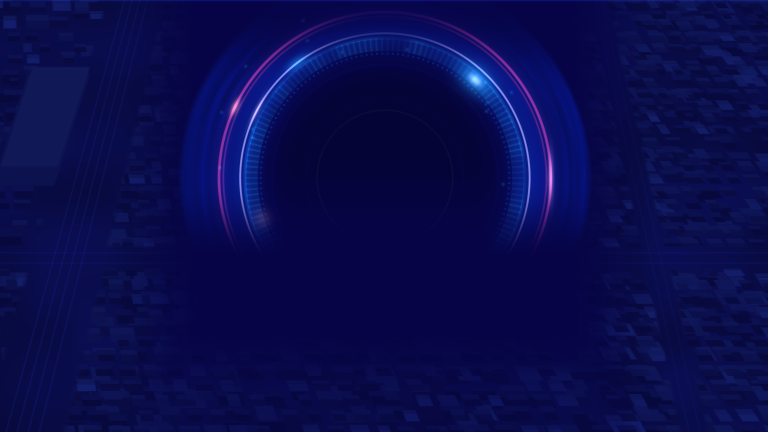
Give the GLSL for this background, as a WebGL 1 fragment shader.

```glsl
precision highp float;
uniform vec2 u_resolution;

// Lengths are in canvas heights
const vec2 CENTER = vec2(0.891, 0.588);
const float HALO_R = 0.477;
const float RED_R = 0.384;
const float WHITE_R = 0.335;
const float TICK_R = 0.309;
const float CORE_R = 0.157;
const float TICKS = 150.0;
const float HORIZON = 3.2;
const float LEFT_ROAD = -0.262;
const float RIGHT_ROAD = 0.224;
const float CROSS_ROAD = 0.403;
const vec2 BLOCK = vec2(0.022, 0.014);

const vec3 NAVY = vec3(0.024, 0.016, 0.275);
const vec3 CORE = vec3(0.018, 0.016, 0.215);
const vec3 GROUND = vec3(0.036, 0.046, 0.285);
const vec3 ROOF = vec3(0.070, 0.112, 0.380);
const vec3 WALL = vec3(0.028, 0.034, 0.235);
const vec3 ROYAL = vec3(0.025, 0.085, 0.540);
const vec3 CYAN = vec3(0.060, 0.400, 0.560);
const vec3 MAGENTA = vec3(0.600, 0.150, 0.300);
const vec3 LAVENDER = vec3(0.620, 0.520, 0.620);
const vec3 AMBER = vec3(0.560, 0.380, 0.300);

float hash(vec2 p) {
  return fract(sin(dot(p, vec2(127.1, 311.7))) * 43758.5453);
}

float noise(vec2 p) {
  vec2 i = floor(p), f = fract(p);
  f = f * f * (3.0 - 2.0 * f);
  vec2 e = vec2(0.0, 1.0);
  return mix(mix(hash(i), hash(i + e.yx), f.x),
             mix(hash(i + e.xy), hash(i + e.yy), f.x), f.y);
}

float box(vec2 p, vec2 halfSize, float soft) {
  vec2 d = abs(p) - halfSize;
  return 1.0 - smoothstep(-soft, soft, max(d.x, d.y));
}

float line(float d, float width, float px) {
  return 1.0 - smoothstep(width - px * 0.5, width + px, abs(d));
}

// Glow stretched along the circle at the given angle
float glint(vec2 p, float radius, float angle, vec2 size) {
  vec2 n = vec2(cos(angle), sin(angle));
  vec2 q = p - n * radius;
  q = vec2(dot(q, n), dot(q, vec2(-n.y, n.x))) / size;
  return exp(-dot(q, q));
}

// Blocks in perspective, with roads between the districts
vec3 city(vec2 p, float px) {
  float depth = HORIZON - p.y;
  vec2 ground = vec2((p.x - CENTER.x) / depth, -log(depth));
  vec3 col = GROUND * (0.85 + 0.3 * noise(p * 9.0));
  float soft = px / depth;
  float leftGap = abs(ground.x - LEFT_ROAD);
  float rightGap = abs(ground.x - RIGHT_ROAD);
  float crossGap = abs(p.y - CROSS_ROAD);
  float built = smoothstep(0.027, 0.034, leftGap) * smoothstep(0.008, 0.012, rightGap)
              * smoothstep(0.022, 0.030, crossGap);
  float density = ground.x < LEFT_ROAD ? 0.35 : 0.75;

  for (int i = 0; i < 3; i++) {
    float layer = float(i);
    vec2 g = ground / (BLOCK * (1.3 - 0.25 * layer)) + layer * vec2(0.37, 0.61);
    g.x += 0.5 * hash(vec2(floor(g.y), layer)) + 0.25 * g.y;
    vec2 id = floor(g) + layer * 57.0;
    vec2 q = fract(g) - 0.5;
    vec2 size = vec2(0.22 + 0.2 * hash(id + 3.1), 0.10 + 0.1 * hash(id + 7.7));
    float on = step(hash(id), density) * built;
    float aa = soft / BLOCK.y * 0.8;
    float tone = hash(id + 5.3);
    float wall = box(q + vec2(0.0, 0.2), vec2(size.x, 0.24), aa);
    float roof = box(q - vec2(0.0, 0.16), size, aa);
    vec3 face = mix(WALL, ROOF * 1.15, tone * tone * tone);
    col = mix(col, face, wall * on * 0.9);
    col = mix(col, mix(GROUND, ROOF, 0.1 + 0.7 * tone), roof * on * 0.9);
  }

  // Long hall on the left
  vec2 hall = p - vec2(0.105, 0.73);
  hall.x -= 0.32 * hall.y;
  col = mix(col, mix(WALL, ROOF, 0.45), box(hall + vec2(0.0, 0.03), vec2(0.072, 0.13), px));
  col = mix(col, ROOF * 0.88, box(hall, vec2(0.066, 0.115), px));

  // Lane markings
  float lanes = line(abs(leftGap - 0.008) - 0.004, 0.0004, soft)
              + 0.5 * line(rightGap - 0.004, 0.0004, soft)
              + 0.6 * line(crossGap - 0.012, 0.0015, px);
  return col + ROOF * lanes * 0.2;
}

void main() {
  float px = 1.0 / u_resolution.y;
  vec2 p = gl_FragCoord.xy * px;
  vec2 c = p - CENTER;
  float r = length(c);
  float a = atan(c.y, c.x);

  // City fades toward the middle
  float sides = smoothstep(0.42, 0.62, abs(c.x));
  float front = 0.7 * (1.0 - smoothstep(0.06, 0.24, p.y));
  vec3 col = mix(NAVY, city(p, px), max(sides, front));

  // Halo and dark core
  float rise = smoothstep(0.40, 0.58, p.y);
  float crown = 1.0 - 0.9 * smoothstep(0.78, 0.97, p.y);
  float halo = 1.0 - smoothstep(HALO_R - 0.010, HALO_R + 0.004, r);
  float streaks = 0.75 + 0.3 * noise(vec2(r * 130.0, abs(a) * 3.0));
  float inner = smoothstep(0.25, 0.34, r);
  col = mix(col, ROYAL * streaks, halo * inner * rise * crown * 0.72);
  col = mix(col, CORE, (1.0 - smoothstep(0.20, 0.30, r)) * smoothstep(0.42, 0.66, p.y));
  vec3 light = ROYAL * 0.25 * exp(-pow((r - 0.345) / 0.04, 2.0));

  // Ticked band and fine circles
  float tick = smoothstep(0.2, 0.45, abs(fract(a / 6.2831853 * TICKS) - 0.5));
  float patchy = 0.3 + 0.7 * noise(vec2(abs(a) * 9.0, 2.0));
  light += CYAN * line(r - TICK_R, 0.014, px) * (0.22 + 0.24 * tick) * patchy;
  light += CYAN * line(r - 0.324, 0.003, px) * 0.35 * patchy;
  light += CYAN * line(r - 0.288, 0.002, px) * tick * 0.25;
  light += ROYAL * line(r - 0.262, 0.002, px) * 0.08;
  light += AMBER * line(r - CORE_R, 0.001, px) * 0.07;
  light += ROYAL * line(r - 0.182, 0.001, px) * 0.05;

  // Bright rims
  float flank = mix(0.25, 1.0, smoothstep(0.1, 0.7, abs(cos(a))));
  light += MAGENTA * line(r - RED_R, 0.0025, px) * flank * 0.75;
  light += MAGENTA * line(r - RED_R + 0.010, 0.0015, px) * flank * 0.4;
  light += MAGENTA * 0.15 * exp(-abs(r - RED_R) / 0.010) * flank;
  light += LAVENDER * line(r - WHITE_R, 0.0016, px) * (0.15 + 0.65 * flank);
  light += CYAN * 0.15 * exp(-abs(r - WHITE_R) / 0.012);

  // Lens glints
  light += CYAN * glint(c, 0.309, 0.826, vec2(0.030, 0.045)) * 0.9;
  light += LAVENDER * glint(c, 0.309, 0.826, vec2(0.010, 0.016)) * 0.9;
  light += LAVENDER * glint(c, RED_R, 0.0, vec2(0.006, 0.05)) * 0.7;
  light += AMBER * glint(c, RED_R, 2.70, vec2(0.008, 0.020));
  light += LAVENDER * glint(c, WHITE_R, 2.66, vec2(0.006, 0.035)) * 0.5;
  light += CYAN * glint(c, WHITE_R, 2.22, vec2(0.012, 0.028)) * 0.7;
  light += AMBER * glint(c, 0.300, 3.47, vec2(0.02, 0.022)) * 0.5;

  // Scattered sparks
  for (int i = 0; i < 14; i++) {
    float k = float(i);
    float angle = 3.6 * hash(vec2(k, 1.0)) - 0.25;
    float radius = mix(0.27, 0.42, hash(vec2(k, 2.0)));
    light += CYAN * glint(c, radius, angle, vec2(0.004)) * 0.35;
  }
  light *= rise * mix(1.0, 0.5, smoothstep(0.82, 0.97, p.y));
  col += light * (1.0 - col * 0.7);

  // Pale top edge
  col += ROOF * 0.5 * smoothstep(0.995, 1.0, p.y);
  gl_FragColor = vec4(clamp(col, 0.0, 1.0), 1.0);
}
```
